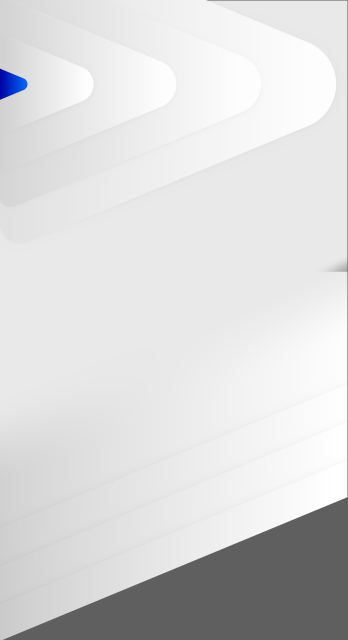
A Shadertoy shader for this background:

```glsl
// Slanted edges share one direction: 22.5 degrees from horizontal
const vec2 SLOPE_NORMAL = vec2(0.383, 0.924);
const vec2 SLOPE_ALONG = vec2(-0.924, 0.383);
const float SLOPE = 0.414;
const float AXIS_Y = 0.242;

const vec3 PAPER = vec3(0.912);
const vec3 SLATE = vec3(0.373, 0.373, 0.376);
const vec3 DEEP_BLUE = vec3(0.0, 0.0, 0.64);
const vec3 BRIGHT_BLUE = vec3(0.0, 0.42, 1.0);

// Right-pointing wedge with a rounded tip
float wedgeDistance(vec2 p, float tip, float radius) {
    vec2 q = vec2(p.x - tip + radius, abs(p.y - AXIS_Y));
    float d = dot(q, SLOPE_ALONG) > 0.0 ? dot(q, SLOPE_NORMAL) : length(q);
    return d - radius;
}

// Intersection of two shapes with a rounded corner
float roundIntersect(float a, float b, float radius) {
    vec2 q = vec2(a, b) + radius;
    return min(max(q.x, q.y), 0.0) + length(max(q, 0.0)) - radius;
}

float coverage(float d, float pixel) {
    return clamp(0.5 - d / pixel, 0.0, 1.0);
}

// Soft shade that falls off outside an edge
float edgeShade(float d, float width) {
    return exp(-max(d, 0.0) / width);
}

// Lower sheet: fades in along the slope and carries thin folds
vec3 drawSheet(vec3 color, vec2 p, float pixel) {
    float level = p.y + SLOPE * p.x;
    float shade = mix(0.815, 0.995, pow(clamp(p.x, 0.0, 1.0), 0.8));
    float fade = smoothstep(1.145, 1.40, level);
    float below = coverage(0.781 - p.y, pixel);
    color = mix(color, vec3(shade), fade * below);

    for (int i = 0; i < 3; i++) {
        float fold = 1.517 + 0.1095 * float(i);
        float d = (fold - level) * SLOPE_NORMAL.y;
        float under = coverage(d, pixel);
        color -= 0.028 * edgeShade(d, 0.008) * (1.0 - under);
        color += under * mix(-0.008, 0.004, p.x);
    }
    float cut = (1.842 - level) * SLOPE_NORMAL.y;
    return mix(color, SLATE, coverage(cut, pixel));
}

// Stacked pale wedges, widest first
vec3 drawWedges(vec3 color, vec2 p, float pixel) {
    // tip, tip radius, left shade, left corner radius
    vec4 layers[4] = vec4[4](
        vec4(0.966, 0.130, 0.880, 0.090),
        vec4(0.750, 0.087, 0.835, 0.050),
        vec4(0.507, 0.070, 0.825, 0.001),
        vec4(0.269, 0.053, 0.815, 0.001));
    for (int i = 0; i < 4; i++) {
        vec4 layer = layers[i];
        float d = wedgeDistance(p, layer.x, layer.y);
        d = roundIntersect(d, -p.x - 0.002, layer.w);
        float inside = coverage(d, pixel);
        float side = smoothstep(-0.05, 0.05, p.y - AXIS_Y);
        float visible = smoothstep(0.0, 0.5, p.x / layer.x);
        float shade = mix(layer.z, 0.992, clamp(p.x / (layer.x * 0.92), 0.0, 1.0));
        color -= 0.03 * edgeShade(d, 0.006) * mix(0.4, 1.0, side) * mix(0.3, 1.0, visible);
        color = mix(color, vec3(shade), inside);
        // pale rim on the upper edge
        color += 0.02 * inside * edgeShade(-d, 0.003) * (1.0 - side) * (1.0 - visible);
    }
    return color;
}

void mainImage(out vec4 fragColor, in vec2 fragCoord) {
    // Canvas widths, measured down from the top left
    vec2 p = vec2(fragCoord.x, iResolution.y - fragCoord.y) / iResolution.x;
    float pixel = 1.0 / iResolution.x;
    vec3 color = PAPER;

    // Small shadow above the sheet at the right
    float depth = p.y + SLOPE * p.x - 1.143;
    float above = coverage(p.y - 0.781, pixel);
    color -= 0.26 * smoothstep(0.0, 0.055, depth) * above * smoothstep(0.87, 1.0, p.x);

    color = drawSheet(color, p, pixel);

    // Hairline border at the top and right
    float border = min(p.y, 1.0 - p.x);
    color = mix(color, SLATE, 0.8 * coverage(border - 0.002, pixel));

    color = drawWedges(color, p, pixel);

    // Blue core
    float core = wedgeDistance(p, 0.079, 0.018);
    vec3 blue = mix(DEEP_BLUE, BRIGHT_BLUE, clamp(p.x / 0.079, 0.0, 1.0));
    color = mix(color, blue, coverage(core, pixel));

    fragColor = vec4(clamp(color, 0.0, 1.0), 1.0);
}
```
